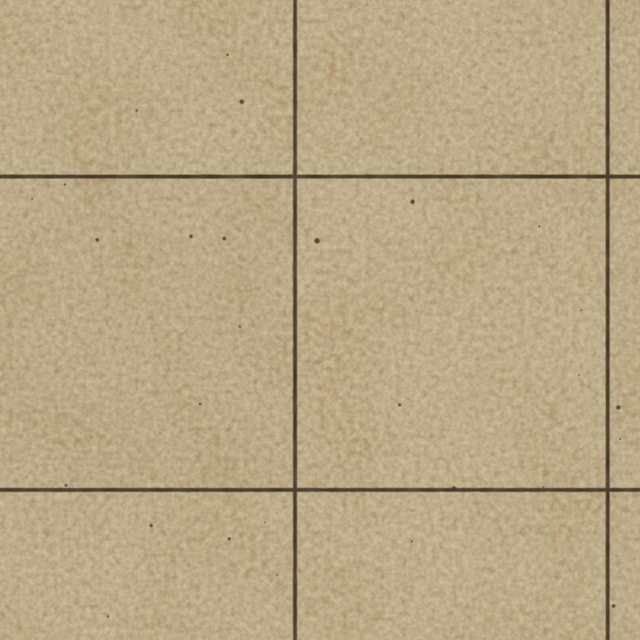
A three.js fragment shader for this texture:

```glsl
// Sandy stone tiles divided by thin dark joints, about two tiles each way.
// Layered gradient noise makes the grain and warm stains; hashed cells
// scatter a few dark pits, and soft distance bands draw the joints.

varying vec2 vUv;

// Layout, in canvas units
const vec2 TILE_SIZE = vec2(0.4885, 0.4896);
const vec2 JOINT_ORIGIN = vec2(0.461, 0.2345);
const float JOINT_HALF_WIDTH = 0.0030;
const float JOINT_SOFTNESS = 0.0019;
const float JOINT_WOBBLE = 0.0005;

// Surface
const float GRAIN_SCALE = 105.0;
const float GRAIN_STRENGTH = 0.075;
const float FLECK_SCALE = 72.0;
const float STAIN_SCALE = 5.5;
const float TILE_TONE_RANGE = 0.012;
const float PIT_CELLS = 15.0;
const float PIT_CHANCE = 0.13;

// Colours
const vec3 SAND = vec3(0.745, 0.682, 0.545);
const vec3 WARM_STAIN = vec3(0.700, 0.585, 0.440);
const vec3 OLIVE_FLECK = vec3(0.610, 0.555, 0.410);
const vec3 JOINT_DARK = vec3(0.235, 0.195, 0.130);
const vec3 PIT_DARK = vec3(0.290, 0.210, 0.145);

float hash(vec2 p) {
  vec3 q = fract(vec3(p.xyx) * 0.1031);
  q += dot(q, q.yzx + 33.33);
  return fract((q.x + q.y) * q.z);
}

vec2 gradient(vec2 cell) {
  float angle = 6.28318 * hash(cell);
  return vec2(cos(angle), sin(angle));
}

float gradientNoise(vec2 p) {
  vec2 i = floor(p);
  vec2 f = p - i;
  vec2 u = f * f * f * (f * (f * 6.0 - 15.0) + 10.0);
  vec2 e = vec2(1.0, 0.0);
  float a = dot(gradient(i), f);
  float b = dot(gradient(i + e.xy), f - e.xy);
  float c = dot(gradient(i + e.yx), f - e.yx);
  float d = dot(gradient(i + e.xx), f - e.xx);
  return mix(mix(a, b, u.x), mix(c, d, u.x), u.y);
}

float fbm(vec2 p) {
  float sum = 0.0;
  float weight = 0.6;
  for (int octave = 0; octave < 4; octave++) {
    sum += weight * gradientNoise(p);
    p = mat2(1.6, 1.2, -1.2, 1.6) * p + 17.3;
    weight *= 0.55;
  }
  return sum;
}

// Sparse round pits, at most one in each cell
float pits(vec2 p) {
  vec2 cell = floor(p * PIT_CELLS);
  vec2 jitter = vec2(hash(cell + 41.0), hash(cell + 83.0));
  vec2 center = (cell + 0.2 + 0.6 * jitter) / PIT_CELLS;
  float size = hash(cell + 127.0);
  float radius = mix(0.0018, 0.0050, size * size * size);
  float present = step(hash(cell + 11.0), PIT_CHANCE);
  float disc = 1.0 - smoothstep(radius * 0.4, radius * 1.4, length(p - center));
  return present * disc * mix(0.45, 0.9, size);
}

vec3 stone(vec2 p, vec2 tile) {
  // Broad stains gather the warm flecks into patches
  float stain = smoothstep(-0.22, 0.42, fbm(p * STAIN_SCALE + 3.7));
  float warm = smoothstep(-0.15, 0.5, gradientNoise(p * FLECK_SCALE + 9.1));
  float olive = smoothstep(0.08, 0.55, gradientNoise(p * FLECK_SCALE * 1.2 + 57.0));
  vec3 color = mix(SAND, WARM_STAIN, stain * (0.12 + 0.65 * warm));
  color = mix(color, OLIVE_FLECK, 0.38 * olive);

  // Fine grain and a slight tone for each tile
  float grain = gradientNoise(p * GRAIN_SCALE)
              + 0.7 * gradientNoise(p * GRAIN_SCALE * 1.9 + 31.0);
  color += GRAIN_STRENGTH * grain * vec3(1.0, 0.98, 0.92);
  color += TILE_TONE_RANGE * (hash(tile + 5.0) - 0.5);
  return mix(color, PIT_DARK, pits(p));
}

// Coverage of the vertical and horizontal joints
float joints(vec2 p) {
  vec2 fromJoint = (p - JOINT_ORIGIN) / TILE_SIZE;
  vec2 dist = abs(fract(fromJoint + 0.5) - 0.5) * TILE_SIZE;
  dist += JOINT_WOBBLE * gradientNoise(p * 60.0 + 23.0);
  vec2 band = 1.0 - smoothstep(vec2(JOINT_HALF_WIDTH - JOINT_SOFTNESS),
                               vec2(JOINT_HALF_WIDTH + JOINT_SOFTNESS), dist);
  float wear = 0.88 + 0.16 * gradientNoise(p * 38.0 + 71.0);
  return max(band.x, band.y) * wear;
}

void main() {
  vec2 tile = floor((vUv - JOINT_ORIGIN) / TILE_SIZE);
  vec3 color = mix(stone(vUv, tile), JOINT_DARK, joints(vUv));
  gl_FragColor = vec4(color, 1.0);
}
```
